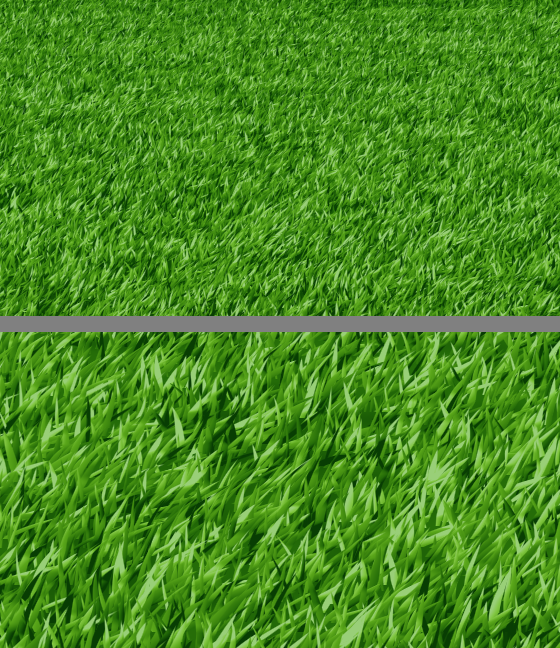
Top, the full canvas; bottom, a detail of the centre.
Give the GLSL for this texture, as a Shadertoy shader.

```glsl
// A sunlit meadow seen at a slant: rows of curved, tapering grass blades shrink
// with distance. Each pixel walks the rows from front to back, covering dark
// soil with blades whose tone picks a green from a ramp; noise adds wind and patches.

#define BLADE_LENGTH 0.066   // at the lower edge, in canvas heights
#define BLADE_WIDTH  0.0047  // half width at the lower edge
#define ROW_GAP      0.0125
#define COLUMN_GAP   0.0125
#define SHRINK       0.55    // loss of scale from lower to upper edge
#define LEAN         0.38    // mean tilt to the right, radians
#define LEAN_SPREAD  1.02
#define TONE_SPREAD  1.30
#define TIP_LIGHT    0.42
#define PATCH_LIGHT  0.32
#define GLINT        0.36    // strength of short lights and shadows on a blade
#define SOFTNESS     1.25    // edge width in pixels

vec4 hash4(vec2 p) {
    vec4 q = fract(p.xyxy * vec4(0.1031, 0.1030, 0.0973, 0.1099));
    q += dot(q, q.wzxy + 33.33);
    return fract((q.xxyz + q.yzzw) * q.zywx);
}

float cornerSlope(vec2 cell, vec2 offset) {
    return dot(hash4(cell + 71.0).xy * 2.0 - 1.0, offset);
}

float gradientNoise(vec2 p) {
    vec2 i = floor(p), f = fract(p);
    vec2 u = f * f * f * (f * (f * 6.0 - 15.0) + 10.0);
    vec2 e = vec2(1.0, 0.0);
    return mix(mix(cornerSlope(i, f), cornerSlope(i + e, f - e), u.x),
               mix(cornerSlope(i + e.yx, f - e.yx), cornerSlope(i + 1.0, f - 1.0), u.x), u.y);
}

// Linear step between two tones of the ramp
float ramp(float from, float to, float tone) {
    return clamp((tone - from) / (to - from), 0.0, 1.0);
}

vec3 grassColor(float tone) {
    const vec3 soil   = vec3(0.03, 0.24, 0.01);
    const vec3 shade  = vec3(0.14, 0.42, 0.03);
    const vec3 leaf   = vec3(0.25, 0.54, 0.06);
    const vec3 sunlit = vec3(0.35, 0.65, 0.10);
    const vec3 bright = vec3(0.51, 0.78, 0.26);
    const vec3 pale   = vec3(0.60, 0.81, 0.47);
    vec3 color = mix(soil, shade, ramp(0.0, 0.14, tone));
    color = mix(color, leaf, ramp(0.14, 0.40, tone));
    color = mix(color, sunlit, ramp(0.40, 0.68, tone));
    color = mix(color, bright, ramp(0.68, 0.87, tone));
    return mix(color, pale, ramp(0.87, 1.0, tone));
}

// Coverage (x) and tone (y) of the blade rooted in one cell
vec2 blade(vec2 p, float row, float column, float wind, float pixel) {
    vec4 place = hash4(vec2(column, row));
    vec4 look = hash4(vec2(column, row) + 137.0);
    float rowScale = pow(1.0 - SHRINK * ROW_GAP, row);
    float scale = pow(1.0 - SHRINK * ROW_GAP, row + place.y - 0.5);
    vec2 root = vec2((column + place.x) * COLUMN_GAP * rowScale, (1.0 - scale) / SHRINK);

    // Tilted spine, bending further over towards the tip
    float angle = LEAN + LEAN_SPREAD * (place.z + place.w - 1.0) + wind;
    float size = BLADE_LENGTH * scale * mix(0.55, 1.25, look.x);
    float height = size * max(cos(angle), 0.2);
    float h = (p.y - root.y) / height;
    if (h < 0.0 || h > 1.0) return vec2(0.0);
    float bend = 0.45 * (look.y - 0.35) * size;
    float spine = root.x + size * sin(angle) * h + bend * h * h;
    float slope = (size * sin(angle) + 2.0 * bend * h) / height;
    float side = (p.x - spine) * inversesqrt(1.0 + slope * slope);

    // Tapered outline with a softened edge
    float width = BLADE_WIDTH * scale * mix(0.5, 1.4, look.z * look.z);
    width *= (1.0 - h * h * h) * mix(0.6, 1.0, smoothstep(0.0, 0.35, h));
    float edge = SOFTNESS * pixel;
    float cover = clamp(0.5 + (width - abs(side)) / edge, 0.0, 1.0);
    cover *= min(1.0, 2.0 * width / edge);

    // Mostly middling tones with few extremes; lighter tip, one lit half
    float deviation = 2.0 * look.w - 1.0;
    deviation *= 0.45 + 0.55 * deviation * deviation;
    float fold = clamp(side / max(width, pixel), -1.0, 1.0);
    float tone = 0.51 + 0.5 * TONE_SPREAD * deviation + TIP_LIGHT * (h - 0.55) - 0.11 * fold;

    // Short glints and cast shadows break up the length
    vec2 spot = fract(look.xy * 37.0);
    float along = smoothstep(0.28, 0.08, abs(h - mix(0.3, 0.95, spot.x)));
    tone += GLINT * along * (step(0.68, spot.y) - step(spot.y, 0.28));
    return vec2(cover, tone);
}

void mainImage(out vec4 fragColor, in vec2 fragCoord) {
    float pixel = 1.0 / iResolution.y;
    vec2 p = fragCoord * pixel;

    // Broad patches of light and wind, stretched sideways by the view
    float scale = 1.0 - SHRINK * p.y;
    vec2 ground = vec2(p.x, p.y / scale);
    float wind = 0.45 * gradientNoise(ground * vec2(3.0, 5.0));
    float patches = gradientNoise(ground * vec2(4.0, 9.0) + 19.0)
                  + 0.8 * gradientNoise(ground * vec2(13.0, 22.0) + 43.0);
    float light = PATCH_LIGHT * patches - 0.12 * smoothstep(0.965, 0.985, p.y);

    // Front rows first; what they leave open shows the rows behind
    float firstRow = floor(log(scale) / log(1.0 - SHRINK * ROW_GAP));
    vec3 color = vec3(0.0);
    float open = 1.0;
    for (float i = 7.0; i >= 0.0; i--) {
        float row = firstRow - i;
        float gap = COLUMN_GAP * pow(1.0 - SHRINK * ROW_GAP, row);
        float middle = floor(p.x / gap);
        for (float j = -8.0; j <= 4.0; j++) {
            vec2 hit = blade(p, row, middle + j, wind, pixel);
            color += open * hit.x * grassColor(hit.y + light);
            open *= 1.0 - hit.x;
        }
        if (open < 0.02) break;
    }

    // Shaded depth between the blades
    color += open * grassColor(0.06 + 0.12 * p.y + 0.3 * light);
    fragColor = vec4(color, 1.0);
}
```
